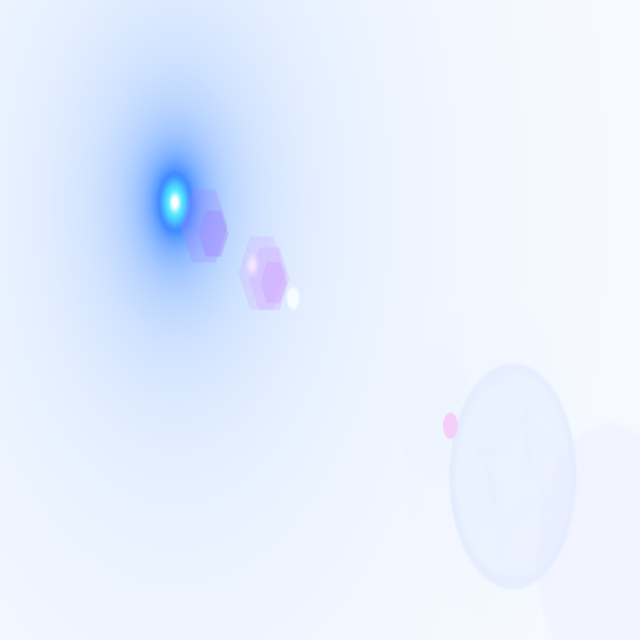
A three.js fragment shader for this background:

```glsl
// Pale sky with a blue sun, its tall halo and a diagonal chain of lens-flare ghosts.
varying vec2 vUv;

const float STRETCH = 16.0 / 9.0; // flare shapes are taller than wide
const vec2 SUN = vec2(0.2734, 0.6836);
const vec2 CENTER = vec2(0.5);
const vec3 WHITE = vec3(1.0);
const vec3 CYAN = vec3(0.30, 0.90, 1.0);
const vec3 HALO_LOSS = vec3(1.0, 0.61, 0.0);
const vec3 VIOLET = vec3(0.62, 0.52, 1.0);
const vec3 LILAC = vec3(0.82, 0.66, 1.0);
const vec3 PINK = vec3(0.96, 0.80, 0.98);
const vec3 MIST = vec3(0.88, 0.92, 1.0);

vec2 hashGradient(vec2 cell) {
  float angle = 6.2832 * fract(sin(dot(cell, vec2(127.1, 311.7))) * 43758.5);
  return vec2(cos(angle), sin(angle));
}

float gradientNoise(vec2 p) {
  vec2 i = floor(p);
  vec2 f = fract(p);
  vec2 u = f * f * f * (f * (f * 6.0 - 15.0) + 10.0);
  vec2 e = vec2(1.0, 0.0);
  float a = dot(hashGradient(i), f);
  float b = dot(hashGradient(i + e.xy), f - e.xy);
  float c = dot(hashGradient(i + e.yx), f - e.yx);
  float d = dot(hashGradient(i + e.xx), f - e.xx);
  return mix(mix(a, b, u.x), mix(c, d, u.x), u.y);
}

// Offset from a point on the flare axis: 0 at the sun, 1 at the canvas center
vec2 fromAxis(vec2 uv, float t) {
  return (uv - mix(SUN, CENTER, t)) * vec2(STRETCH, 1.0);
}

float hexDistance(vec2 p, float apothem) {
  p = abs(p);
  return max(p.y, dot(p, vec2(0.866, 0.5))) - apothem;
}

float fill(float dist, float softness) {
  return 1.0 - smoothstep(-softness, softness, dist);
}

float softLine(float dist, float width) {
  float x = dist / width;
  return exp(-x * x);
}

float hexGhost(vec2 uv, float t, float apothem) {
  return fill(hexDistance(fromAxis(uv, t), apothem), 0.002);
}

float discGhost(vec2 uv, float t, float radius, float softness) {
  return fill(length(fromAxis(uv, t)) - radius, softness);
}

vec3 sunlitSky(float r) {
  vec3 color = WHITE - HALO_LOSS * min(0.045 / (r + 0.015), 0.74);
  color = mix(color, CYAN, 1.0 - smoothstep(0.018, 0.046, r));
  return mix(color, WHITE, 1.0 - smoothstep(0.004, 0.023, r));
}

// Four-pointed caustic with slightly wavering arms
float causticStar(vec2 p, float size) {
  p += 0.016 * vec2(gradientNoise(p * 14.0), gradientNoise(p * 14.0 + 7.3));
  float c = cos(0.37);
  float s = sin(0.37);
  vec2 q = abs(vec2(c * p.x - s * p.y, s * p.x + c * p.y)) / size;
  float astroid = pow(q.x + 0.001, 0.667) + pow(q.y + 0.001, 0.667);
  return softLine(astroid - 1.0, 0.16);
}

vec3 addGlassDisc(vec3 color, vec2 uv) {
  vec2 p = fromAxis(uv, 2.33);
  float r = length(p);
  float inside = fill(r - 0.177, 0.004);
  float rim = softLine(r - 0.170, 0.012);
  float innerRim = softLine(length(p + vec2(0.018, 0.004)) - 0.153, 0.010);
  float detail = 0.28 * rim + 0.12 * innerRim + 0.17 * causticStar(p, 0.115);
  float cloud = 0.08 * gradientNoise(p * 11.0);
  return mix(color, MIST, inside * clamp(0.40 + detail + cloud, 0.0, 1.0));
}

void main() {
  vec2 uv = vUv;
  vec3 color = sunlitSky(length(fromAxis(uv, 0.0)));

  // Violet hexagons beside the sun
  color = mix(color, VIOLET, 0.28 * hexGhost(uv, 0.20, 0.057));
  color = mix(color, VIOLET, 0.42 * hexGhost(uv, 0.265, 0.036));

  // Overlapping lilac hexagons
  color = mix(color, LILAC, 0.27 * hexGhost(uv, 0.60, 0.057));
  color = mix(color, LILAC, 0.32 * hexGhost(uv, 0.65, 0.049));
  color = mix(color, LILAC, 0.50 * hexGhost(uv, 0.68, 0.032));

  // Small bright glints
  color = mix(color, vec3(1.0, 0.93, 1.0), 0.85 * discGhost(uv, 0.534, 0.012, 0.012));
  color = mix(color, vec3(0.97, 0.99, 1.0), 0.95 * discGhost(uv, 0.815, 0.017, 0.005));

  // Large faint discs, then the glassy one and the pink spot
  color = mix(color, MIST, 0.09 * discGhost(uv, 1.80, 0.107, 0.006));
  color = mix(color, MIST, 0.05 * discGhost(uv, 2.20, 0.25, 0.012));
  color = mix(color, vec3(0.92, 0.91, 1.0), 0.32 * discGhost(uv, 3.0, 0.205, 0.008));
  color = addGlassDisc(color, uv);
  color = mix(color, PINK, 0.92 * discGhost(uv, 1.90, 0.0205, 0.002));

  gl_FragColor = vec4(color, 1.0);
}
```
